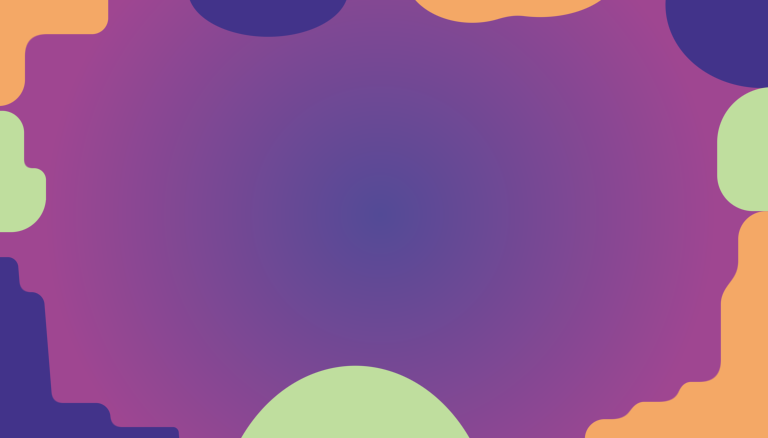
Write a Shadertoy shader that draws this background.

```glsl
const float ASPECT = 1.753;
const vec3 GLOW_INNER = vec3(0.325, 0.290, 0.590);
const vec3 GLOW_OUTER = vec3(0.625, 0.275, 0.570);
const vec3 NAVY = vec3(0.260, 0.200, 0.540);
const vec3 ORANGE = vec3(0.955, 0.660, 0.400);
const vec3 GREEN = vec3(0.750, 0.870, 0.620);

// Union with a soft fillet of size k
float smoothUnion(float a, float b, float k) {
    float h = max(k - abs(a - b), 0.0) / k;
    return min(a, b) - h * h * k * 0.25;
}

float ellipse(vec2 p, vec2 center, vec2 radii) {
    vec2 q = (p - center) / radii;
    float len = length(q);
    return len * (len - 1.0) / max(length(q / radii), 1e-4);
}

// Box with separate radii for its top and bottom corners
float roundBox(vec2 p, vec2 lo, vec2 hi, float topRadius, float bottomRadius) {
    vec2 q = p - 0.5 * (lo + hi);
    float r = q.y > 0.0 ? topRadius : bottomRadius;
    vec2 d = abs(q) - 0.5 * (hi - lo) + r;
    return length(max(d, 0.0)) + min(max(d.x, d.y), 0.0) - r;
}

// One terrace rising from the lower left corner
float terrace(vec2 p, vec2 corner, float r) {
    return roundBox(p, vec2(-0.4), corner, r, r);
}

float navyTerraces(vec2 p, float k) {
    p.x += 0.08 * (p.y - 0.2);
    float d = terrace(p, vec2(0.057, 0.413), 0.022);
    d = smoothUnion(d, terrace(p, vec2(0.110, 0.333), 0.027), k);
    d = smoothUnion(d, terrace(p, vec2(0.240, 0.080), 0.030), k);
    return smoothUnion(d, terrace(p, vec2(0.393, 0.025), 0.012), k);
}

float orangeTerraces(vec2 p, float k) {
    p.x = ASPECT - p.x;
    float d = terrace(p, vec2(0.068, 0.518), 0.064);
    d = smoothUnion(d, terrace(p, vec2(0.107, 0.356), 0.050), k);
    d = smoothUnion(d, terrace(p, vec2(0.199, 0.128), 0.023), k);
    d = smoothUnion(d, terrace(p, vec2(0.308, 0.082), 0.025), k);
    return smoothUnion(d, terrace(p, vec2(0.418, 0.043), 0.045), k);
}

vec3 paint(vec3 base, vec3 color, float dist, float pixel) {
    return mix(base, color, smoothstep(pixel, -pixel, dist));
}

void mainImage(out vec4 fragColor, in vec2 fragCoord) {
    vec2 p = fragCoord / iResolution.xy * vec2(ASPECT, 1.0);
    float pixel = 0.75 / iResolution.y;

    // Radial glow
    float glow = clamp(distance(p, vec2(0.868, 0.510)) / 0.77, 0.0, 1.0);
    vec3 color = mix(GLOW_INNER, GLOW_OUTER, glow);

    // Navy: top mound, upper right corner, lower left terraces
    float navy = ellipse(p, vec2(0.612, 1.023), vec2(0.183, 0.107));
    navy = min(navy, ellipse(p, vec2(1.740, 0.989), vec2(0.221, 0.190)));
    navy = min(navy, navyTerraces(p, 0.025));
    color = paint(color, NAVY, navy, pixel);

    // Orange: upper left corner, top mound, lower right terraces
    float corner = smoothUnion(
        roundBox(p, vec2(-0.3, 0.922), vec2(0.247, 1.2), 0.0, 0.037),
        roundBox(p, vec2(-0.3, 0.758), vec2(0.057, 1.2), 0.0, 0.060), 0.05);
    float mound = smoothUnion(
        ellipse(p, vec2(1.078, 1.062), vec2(0.155, 0.114)),
        ellipse(p, vec2(1.233, 1.068), vec2(0.180, 0.107)), 0.02);
    float orange = min(min(corner, mound), orangeTerraces(p, 0.05));
    color = paint(color, ORANGE, orange, pixel);

    // Green: left lobes, right lobe, bottom hill
    float green = smoothUnion(
        roundBox(p, vec2(-0.3, 0.550), vec2(0.055, 0.747), 0.050, 0.020),
        roundBox(p, vec2(-0.3, 0.470), vec2(0.105, 0.616), 0.027, 0.080), 0.02);
    green = min(green, roundBox(p, vec2(1.637, 0.518), vec2(2.1, 0.801), 0.126, 0.082));
    green = min(green, ellipse(p, vec2(0.811, -0.228), vec2(0.320, 0.393)));
    color = paint(color, GREEN, green, pixel);

    fragColor = vec4(color, 1.0);
}
```
